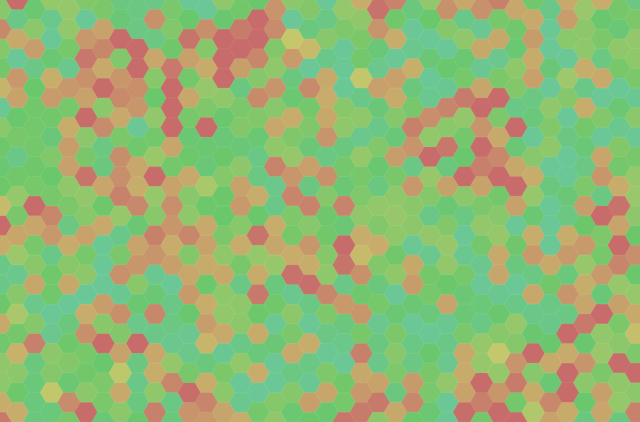
A Shadertoy shader for this pattern:

```glsl
float hash(vec2 p) {
    vec3 q = fract(p.xyx * 0.1031);
    q += dot(q, q.yzx + 33.33);
    return fract((q.x + q.y) * q.z);
}

float valueNoise(vec2 p) {
    vec2 i = floor(p), f = fract(p);
    f = f * f * (3.0 - 2.0 * f);
    return mix(mix(hash(i), hash(i + vec2(1, 0)), f.x),
               mix(hash(i + vec2(0, 1)), hash(i + vec2(1, 1)), f.x), f.y);
}

// Muted colour wheel: every channel stays between 0.42 and 0.78
vec3 mutedHue(float hue) {
    vec3 wheel = abs(mod(hue * 6.0 + vec3(0, 4, 2), 6.0) - 3.0) - 1.0;
    return 0.42 + 0.36 * clamp(wheel, 0.0, 1.0);
}

// Per-cell random level, clustered by soft noise: teal, green, tan, then red
vec3 cellColor(vec2 center) {
    vec2 id = floor(center * vec2(1.1547, 2.0) + 0.5);
    float level = hash(id + 71.0) + 0.6 * (valueNoise(center * 0.32 + 19.0) - 0.5);
    level = clamp(level, 0.0, 1.0);
    float cool = mix(0.41, 0.25, level / 0.63);
    float heat = max(level - 0.65, 0.0) / 0.35;
    float warm = 0.12 - 0.12 * heat * heat;
    return mutedHue(mix(cool, warm, smoothstep(0.63, 0.66, level)));
}

void mainImage(out vec4 fragColor, in vec2 fragCoord) {
    // Unit row spacing; the first hexagon is centred on the corner
    vec2 p = fragCoord / iResolution.y * vec2(21.25, 21.48);
    float pixel = 21.48 / iResolution.y;

    // Nearest two centres of the staggered columns
    float firstDist = 1e3, secondDist = 1e3;
    vec2 first = vec2(0), second = vec2(0);
    for (int i = -1; i <= 1; i++) {
        float column = floor(p.x / 0.866 + 0.5) + float(i);
        float shift = 0.5 * mod(column, 2.0);
        for (int j = -1; j <= 1; j++) {
            float row = floor(p.y - shift + 0.5) + float(j);
            vec2 center = vec2(column * 0.866, row + shift);
            float d = dot(p - center, p - center);
            if (d < firstDist) {
                secondDist = firstDist;
                second = first;
                firstDist = d;
                first = center;
            } else if (d < secondDist) {
                secondDist = d;
                second = center;
            }
        }
    }

    // Smooth border with a faint pale seam
    float edge = 0.5 * (secondDist - firstDist);
    float coverage = smoothstep(-0.7 * pixel, 0.7 * pixel, edge);
    vec3 color = mix(cellColor(second), cellColor(first), coverage);
    color += 0.025 * (1.0 - smoothstep(0.0, 0.03 + 0.5 * pixel, edge));
    fragColor = vec4(color, 1.0);
}
```
